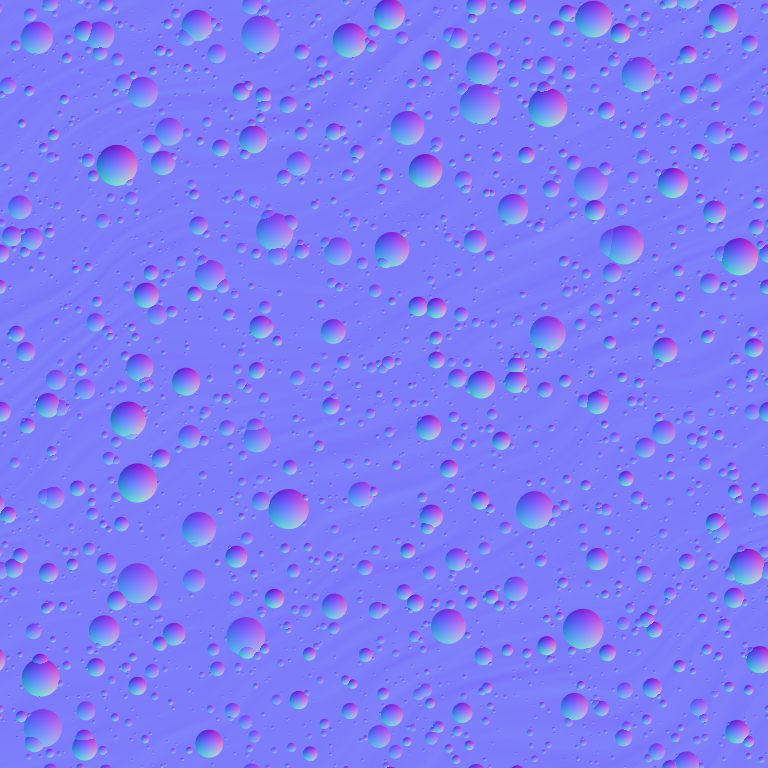
Give the GLSL for this texture map, as a three.js fragment shader.

```glsl
// Tangent-space normal map of water droplets scattered on a faintly streaked sheet.
// Four wrapped grids of jittered domes, from large to tiny, are merged by height,
// and the resulting slope is encoded as colour.
varying vec2 vUv;

const vec3 FLAT_COLOR = vec3(0.49, 0.49, 0.985);
const float RIM_SOFTNESS = 0.0016;

float hash(vec2 p, float seed) {
  return fract(sin(dot(p, vec2(127.1, 311.7)) + seed * 74.7) * 43758.5453);
}

// Value noise that repeats after the given number of cells
float noise(vec2 p, vec2 period, float seed) {
  vec2 cell = floor(p);
  vec2 f = fract(p);
  f = f * f * (3.0 - 2.0 * f);
  vec2 lo = mod(cell, period);
  vec2 hi = mod(cell + 1.0, period);
  float bottom = mix(hash(lo, seed), hash(vec2(hi.x, lo.y), seed), f.x);
  float top = mix(hash(vec2(lo.x, hi.y), seed), hash(hi, seed), f.x);
  return mix(bottom, top, f.y);
}

// Height of the sheet: sheared streaks bent by a slow warp, stronger in patches
float sheetHeight(vec2 uv) {
  float warp = noise(uv * 5.0, vec2(5.0), 1.0) + 0.4 * noise(uv * 11.0, vec2(11.0), 2.0);
  vec2 along = vec2(2.0 * uv.y - uv.x, uv.x);
  vec2 coarse = vec2(18.0, 4.0);
  vec2 fine = vec2(41.0, 9.0);
  float streaks = noise(along * coarse + vec2(warp * 5.0, 0.0), coarse, 3.0);
  streaks += 0.4 * noise(along * fine + vec2(warp * 9.0, 0.0), fine, 4.0);
  float patches = noise(uv * 6.0, vec2(6.0), 5.0);
  return streaks * mix(0.3, 1.0, patches);
}

vec2 sheetSlope(vec2 uv, float strength) {
  vec2 e = vec2(0.0012, 0.0);
  float h = sheetHeight(uv);
  vec2 rise = vec2(sheetHeight(uv + e.xy), sheetHeight(uv + e.yx)) - h;
  return -rise / e.x * strength;
}

// Adds one grid of domes; surface holds the slope in xy and the height in z
vec3 addDrops(vec3 surface, vec2 uv, float count, float share,
              vec2 radii, vec2 steepness, float seed) {
  vec2 home = floor(uv * count);
  for (int j = -1; j <= 1; j++) {
    for (int i = -1; i <= 1; i++) {
      vec2 cell = home + vec2(float(i), float(j));
      vec2 id = mod(cell, count);
      if (hash(id, seed) > share) continue;

      vec2 jitter = vec2(hash(id, seed + 1.0), hash(id, seed + 2.0));
      vec2 d = uv - (cell + jitter) / count;
      float size = hash(id, seed + 3.0);
      float radius = mix(radii.x, radii.y, size * mix(size, 1.0, 0.5));
      float steep = mix(steepness.x, steepness.y, hash(id, seed + 4.0));

      float dist = length(d);
      float height = steep * (radius * radius - dist * dist) / radius;
      if (height > surface.z) {
        float cover = 1.0 - smoothstep(radius - RIM_SOFTNESS, radius, dist);
        surface.xy = mix(surface.xy, d / radius * steep, cover);
        surface.z = height;
      }
    }
  }
  return surface;
}

// Red rises to the right, green rises downward, blue falls with steepness
vec3 encodeSlope(vec2 slope) {
  float redGain = slope.x > 0.0 ? 0.5 : 0.42;
  float facing = sqrt(max(1.0 - dot(slope, slope), 0.0));
  vec3 shift = vec3(slope.x * redGain, -slope.y * 0.5, (facing - 1.0) * 0.55);
  return clamp(FLAT_COLOR + shift, 0.0, 1.0);
}

void main() {
  vec3 surface = vec3(sheetSlope(vUv, 0.0013), 0.0);

  // Large, medium, small and tiny drops
  surface = addDrops(surface, vUv, 10.0, 0.80, vec2(0.015, 0.028), vec2(0.50, 0.86), 11.0);
  surface = addDrops(surface, vUv, 22.0, 0.60, vec2(0.007, 0.014), vec2(0.50, 0.92), 23.0);
  surface = addDrops(surface, vUv, 44.0, 0.36, vec2(0.004, 0.0075), vec2(0.55, 0.95), 37.0);
  surface = addDrops(surface, vUv, 80.0, 0.34, vec2(0.0018, 0.0036), vec2(0.60, 0.95), 51.0);

  gl_FragColor = vec4(encodeSlope(surface.xy), 1.0);
}
```
